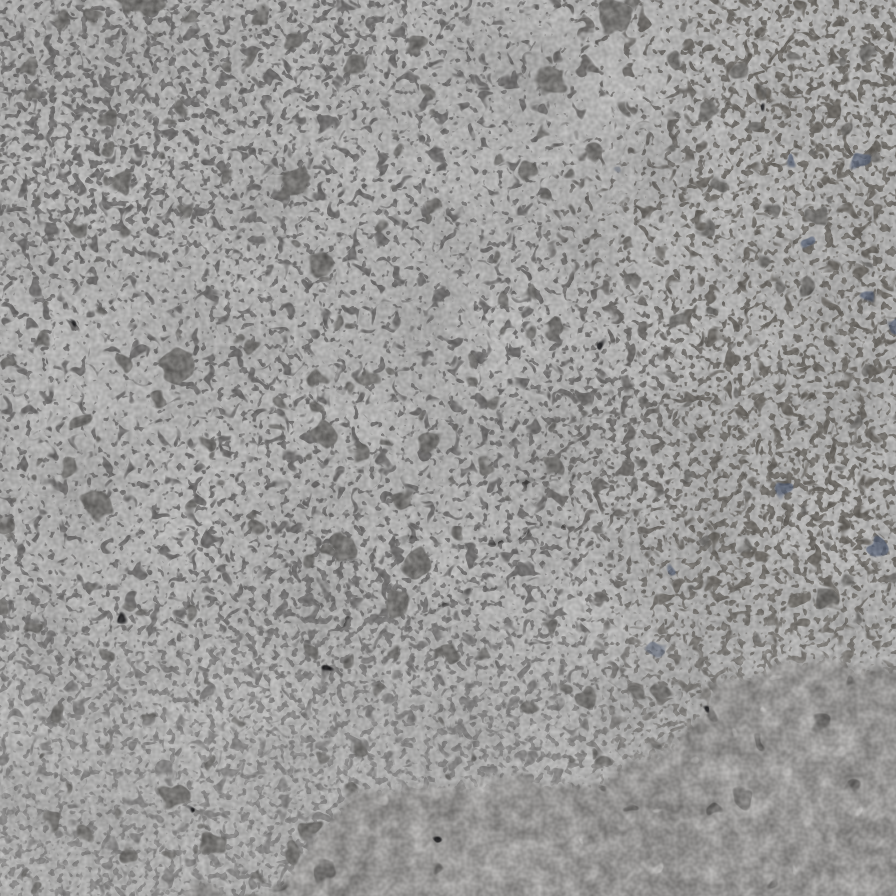
Write a Shadertoy shader that draws this texture.

```glsl
vec2 hash2(vec2 cell) {
    uvec2 q = uvec2(ivec2(cell)) * 1664525u + 1013904223u;
    q.x += q.y * 1664525u;
    q.y += q.x * 1664525u;
    q ^= q >> 16u;
    q.x += q.y * 1664525u;
    q.y += q.x * 1664525u;
    q ^= q >> 16u;
    return vec2(q & 65535u) / 65536.0;
}

float slope(vec2 cell, vec2 offset) {
    float angle = 6.28318 * hash2(cell).x;
    return dot(vec2(cos(angle), sin(angle)), offset);
}

float gradientNoise(vec2 p) {
    vec2 c = floor(p), f = p - c;
    vec2 u = f * f * f * (f * (f * 6.0 - 15.0) + 10.0);
    vec2 e = vec2(1.0, 0.0);
    float low = mix(slope(c, f), slope(c + e, f - e), u.x);
    float high = mix(slope(c + e.yx, f - e.yx), slope(c + 1.0, f - 1.0), u.x);
    return mix(low, high, u.y);
}

float twoOctaves(vec2 p) {
    mat2 turn = mat2(0.8, 0.6, -0.6, 0.8);
    return gradientNoise(p) + 0.5 * gradientNoise(turn * p * 2.0 + 17.3);
}

float blob(vec2 p, vec2 center, float radius) {
    vec2 d = (p - center) / radius;
    return exp(-dot(d, d));
}

// Soft discs scattered over a jittered grid
float spots(vec2 p, float cells, float chance, float rMin, float rMax, float seed) {
    vec2 q = p * cells;
    float cover = 0.0;
    for (int j = -1; j <= 1; j++)
    for (int i = -1; i <= 1; i++) {
        vec2 id = floor(q) + vec2(i, j);
        vec2 center = id + hash2(id + seed);
        vec2 traits = hash2(id + seed + 571.0);
        float radius = mix(rMin, rMax, traits.y * traits.y);
        float d = length(q - center) / cells - radius;
        float disc = 1.0 - smoothstep(-0.002, 0.002, d);
        cover = max(cover, disc * step(traits.x, chance));
    }
    return cover;
}

float speckle(vec2 p, float frequency, float threshold) {
    return smoothstep(threshold - 0.13, threshold + 0.13, twoOctaves(p * frequency));
}

// Short, nearly level scratches
float scratches(vec2 p) {
    float cover = 0.0;
    for (int i = 0; i < 6; i++) {
        vec2 h = hash2(vec2(i, 40));
        vec2 k = hash2(vec2(i, 90));
        vec2 start = vec2(0.25, 0.26) + h * vec2(0.35, 0.2);
        float angle = mix(0.05, 0.45, k.x);
        vec2 dir = vec2(cos(angle), sin(angle));
        float along = clamp(dot(p - start, dir), 0.0, mix(0.05, 0.12, k.y));
        float d = length(p - start - dir * along);
        cover = max(cover, 1.0 - smoothstep(0.0005, 0.003, d));
    }
    return cover;
}

// 1 where the surface is densely speckled, 0 where it is clean
float speckleDensity(vec2 p) {
    float clean = 0.9 * blob(p, vec2(0.63, 0.90), 0.17)
                + 0.8 * blob(p, vec2(0.12, 0.52), 0.18)
                + 0.6 * blob(p, vec2(0.45, 0.64), 0.20)
                + 0.4 * blob(p, vec2(0.65, 0.33), 0.08);
    return clamp(0.82 - 0.75 * clean + 0.4 * twoOctaves(p * 5.0), 0.0, 1.0);
}

// Rough raised area at the lower right
float roughMask(vec2 p) {
    float rim = 0.14 * smoothstep(0.26, 0.44, p.x) + 0.13 * smoothstep(0.66, 0.88, p.x);
    rim += 0.04 * twoOctaves(p * 11.0) - 0.01;
    return 1.0 - smoothstep(-0.012, 0.012, p.y - rim);
}

void mainImage(out vec4 fragColor, in vec2 fragCoord) {
    vec2 p = fragCoord / iResolution.y;
    vec2 ragged = p + 0.011 * vec2(gradientNoise(p * 55.0), gradientNoise(p * 55.0 + 31.7));
    float density = speckleDensity(p);
    float rough = roughMask(p);
    float right = smoothstep(0.55, 0.85, p.x + 0.1 * gradientNoise(p * 6.0));

    vec3 paleCement = vec3(0.685, 0.684, 0.682);
    vec3 darkCement = mix(vec3(0.430, 0.425, 0.425), vec3(0.420, 0.408, 0.390), right);
    vec3 spotColor = vec3(0.425, 0.420, 0.412);
    vec3 blueStone = vec3(0.33, 0.37, 0.45);
    vec3 pitColor = vec3(0.12, 0.12, 0.13);
    vec3 roughCement = vec3(0.585, 0.580, 0.575);

    // Pale ground with speckles of two sizes
    vec3 color = paleCement + 0.06 * twoOctaves(p * 7.0);
    float coarse = speckle(ragged, 62.0, mix(0.33, 0.27, density));
    float fine = speckle(p, 112.0, mix(0.48, 0.12, density));
    float contrast = mix(0.65, 1.0, smoothstep(0.12, 0.42, p.y));
    color = mix(color, darkCement, max(coarse, 0.9 * fine) * contrast);
    color -= 0.16 * scratches(ragged) * smoothstep(-0.2, 0.25, gradientNoise(p * 45.0));

    // Rounded stains and blue stones
    float stains = max(spots(ragged, 26.0, 0.30, 0.004, 0.010, 11.0),
                       spots(ragged, 11.0, 0.26, 0.010, 0.019, 203.0));
    color = mix(color, spotColor + 0.12 * gradientNoise(p * 100.0), 0.88 * stains);
    float blue = spots(ragged, 15.0, 0.16, 0.005, 0.012, 307.0) * right;
    color = mix(color, blueStone, 0.75 * blue);

    // Blurred rough cement with faint pits and pale chips
    vec3 roughColor = roughCement + 0.14 * twoOctaves(p * 46.0) + 0.08 * gradientNoise(p * 14.0);
    roughColor -= 0.15 * spots(ragged, 22.0, 0.22, 0.004, 0.011, 419.0);
    roughColor += 0.10 * spots(ragged, 26.0, 0.12, 0.003, 0.006, 503.0);
    color = mix(color, roughColor, rough);

    // Tiny black pits and overall grain
    color = mix(color, pitColor, 0.9 * spots(ragged, 9.0, 0.09, 0.003, 0.005, 607.0));
    color += 0.09 * gradientNoise(p * 205.0) + 0.06 * gradientNoise(p * 93.0 + 5.0);
    fragColor = vec4(clamp(color, 0.0, 1.0), 1.0);
}
```
